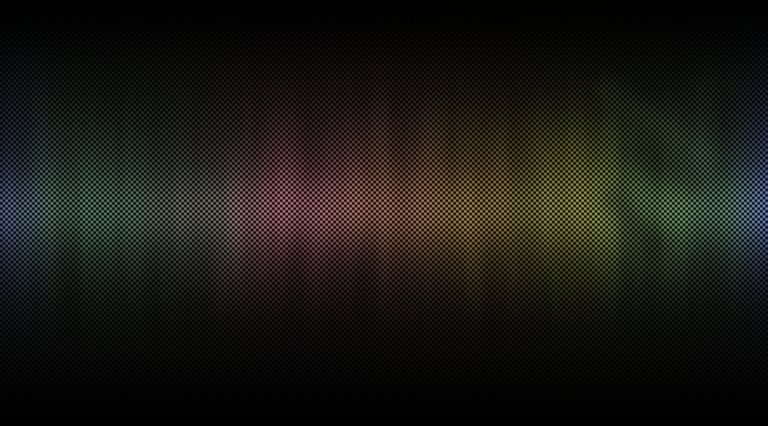
Give the GLSL for this background, as a WebGL 1 fragment shader.

```glsl
precision highp float;

uniform vec2 u_resolution;

#define CELLS_ACROSS 288.0
#define BAND_Y 0.508
#define SPREAD_UP 0.165
#define SPREAD_DOWN 0.135
#define CORE_SPREAD 0.055
#define CELL_FLOOR 0.14
#define STREAK_DEPTH 0.38
#define BRIGHTNESS 1.0

const float PI = 3.14159;

float hash(vec2 p) {
    return fract(sin(dot(p, vec2(127.1, 311.7))) * 43758.5);
}

float noise(vec2 p) {
    vec2 i = floor(p);
    vec2 f = fract(p);
    f = f * f * (3.0 - 2.0 * f);
    float low = mix(hash(i), hash(i + vec2(1.0, 0.0)), f.x);
    float high = mix(hash(i + vec2(0.0, 1.0)), hash(i + vec2(1.0, 1.0)), f.x);
    return mix(low, high, f.y);
}

float bell(float d, float spread) {
    return exp(-0.5 * d * d / (spread * spread));
}

// Soft stroke between two points
float stroke(vec2 p, vec2 a, vec2 b, float spread) {
    vec2 ab = b - a;
    float t = clamp(dot(p - a, ab) / dot(ab, ab), 0.0, 1.0);
    return bell(length(p - a - ab * t), spread);
}

// Hues from the left edge to the right edge
vec3 spectrum(float x) {
    vec3 blue = vec3(0.30, 0.38, 0.66);
    vec3 green = vec3(0.31, 0.48, 0.35);
    vec3 grey = vec3(0.43, 0.42, 0.37);
    vec3 rose = vec3(0.60, 0.32, 0.35);
    vec3 rust = vec3(0.60, 0.36, 0.27);
    vec3 amber = vec3(0.60, 0.46, 0.20);
    vec3 olive = vec3(0.56, 0.56, 0.20);
    vec3 leaf = vec3(0.34, 0.50, 0.27);
    vec3 c = mix(blue, green, smoothstep(-0.02, 0.10, x));
    c = mix(c, grey, smoothstep(0.15, 0.27, x));
    c = mix(c, rose, smoothstep(0.26, 0.37, x));
    c = mix(c, rust, smoothstep(0.40, 0.51, x));
    c = mix(c, amber, smoothstep(0.51, 0.62, x));
    c = mix(c, olive, smoothstep(0.63, 0.74, x));
    c = mix(c, leaf, smoothstep(0.75, 0.84, x));
    c = mix(c, green, smoothstep(0.86, 0.93, x));
    return mix(c, blue, smoothstep(0.93, 1.01, x));
}

// Checkerboard with softened cell edges
float checker(vec2 p) {
    vec2 wave = sin(PI * CELLS_ACROSS * p);
    return 0.5 + 0.5 * clamp(wave.x * wave.y * 1.7, -1.0, 1.0);
}

void main() {
    vec2 uv = gl_FragCoord.xy / u_resolution;
    vec2 p = gl_FragCoord.xy / u_resolution.x;
    float aspect = u_resolution.y / u_resolution.x;
    float dy = uv.y - BAND_Y;

    // Horizontal band of light with a brighter core
    float halo = bell(dy, dy > 0.0 ? SPREAD_UP : SPREAD_DOWN);
    float core = bell(dy, CORE_SPREAD);
    float light = 0.66 * halo + 0.32 * core;

    // Vertical streaks, strongest away from the core
    float streak = 0.6 * noise(vec2(uv.x * 34.0, uv.y * 3.0))
                 + 0.4 * noise(vec2(uv.x * 90.0, uv.y * 4.0 + 7.0));
    light *= 1.0 + STREAK_DEPTH * (streak - 0.5) * (2.0 - core);
    light *= 0.85 + 0.3 * noise(uv * vec2(7.0, 6.0) + 3.0);

    // Wisps and shadows on the right
    vec2 scale = vec2(1.0, aspect);
    float wisp = stroke(p, vec2(0.79, 0.79) * scale, vec2(0.92, 0.64) * scale, 0.013);
    wisp += 0.5 * stroke(p, vec2(0.86, 0.72) * scale, vec2(0.93, 0.80) * scale, 0.018);
    float shadow = stroke(p, vec2(0.80, 0.53) * scale, vec2(0.85, 0.43) * scale, 0.015);
    shadow += 0.6 * stroke(p, vec2(0.83, 0.64) * scale, vec2(0.90, 0.57) * scale, 0.014);
    light = light * (1.0 - 0.32 * shadow) + 0.10 * wisp;

    // Tint, mesh and fade toward the top and bottom
    vec3 tint = spectrum(uv.x);
    tint = mix(tint, vec3(dot(tint, vec3(0.333))), 0.12 + 0.12 * core);
    float mesh = mix(CELL_FLOOR, 1.0, checker(p));
    float fade = smoothstep(0.0, 0.2, uv.y) * smoothstep(1.0, 0.8, uv.y);
    vec3 color = tint * light * mesh * BRIGHTNESS;
    color += vec3(0.045, 0.045, 0.042) * mesh * fade;
    gl_FragColor = vec4(color, 1.0);
}
```
